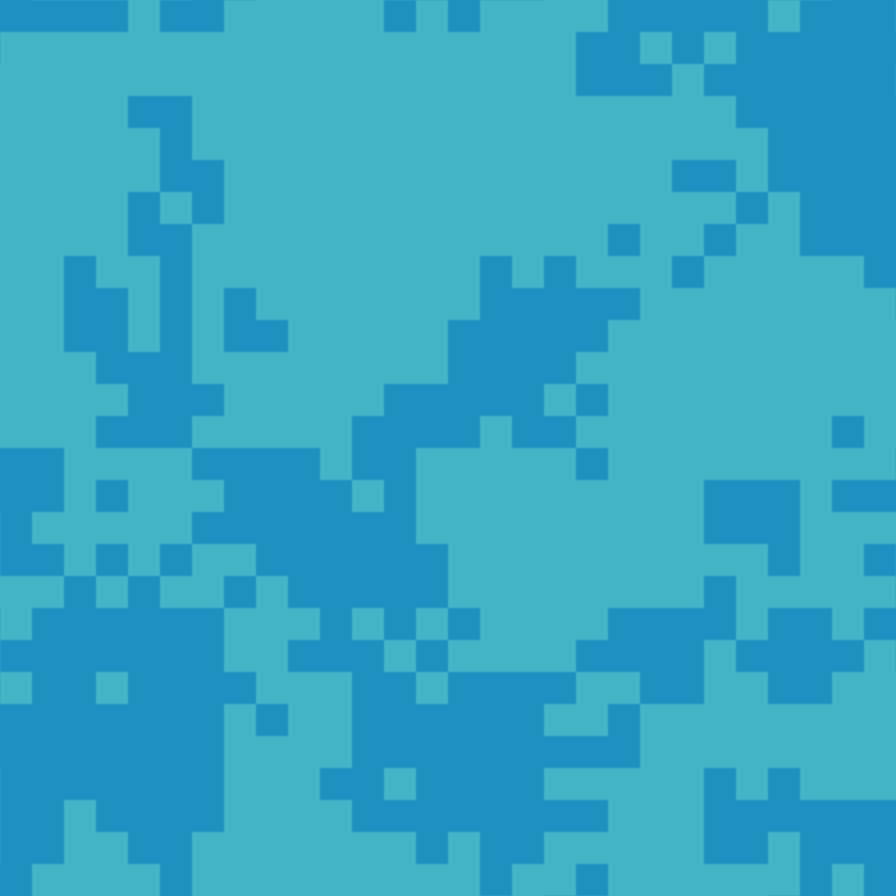
Reproduce this texture procedurally as a three.js fragment shader.

```glsl
// Two-tone blue pixel camouflage: blocky noise patches on a square grid.
varying vec2 vUv;

const vec3 TEAL = vec3(0.255, 0.714, 0.773);
const vec3 BLUE = vec3(0.114, 0.569, 0.753);

const float CELLS = 28.0;         // grid cells across the canvas
const float EDGE = 0.055;         // softened border, in cells
const float PATCH_SPANS = 5.0;    // large patches across the canvas
const float DETAIL_SPANS = 11.0;  // smaller lobes across the canvas
const float PATCH_WEIGHT = 0.5;
const float DETAIL_WEIGHT = 0.3;
const float SPECK_WEIGHT = 0.2;
const float BLUE_LEVEL = -0.038;  // field values below this turn blue
const vec2 PATCH_SEED = vec2(17.0, 43.0);
const vec2 DETAIL_SEED = vec2(71.0, 29.0);
const vec2 SPECK_SEED = vec2(131.0, 97.0);

float hash(vec2 p) {
  return fract(sin(dot(p, vec2(127.1, 311.7))) * 43758.5453);
}

float valueNoise(vec2 p, vec2 seed) {
  vec2 i = floor(p) + seed;
  vec2 f = fract(p);
  f = f * f * (3.0 - 2.0 * f);
  float low = mix(hash(i), hash(i + vec2(1.0, 0.0)), f.x);
  float high = mix(hash(i + vec2(0.0, 1.0)), hash(i + vec2(1.0, 1.0)), f.x);
  return mix(low, high, f.y);
}

// Mean of the patch lattice over the canvas; keeps the colour shares steady.
float patchMean() {
  float sum = 0.0;
  for (float y = 0.0; y <= PATCH_SPANS; y += 1.0) {
    for (float x = 0.0; x <= PATCH_SPANS; x += 1.0) {
      vec2 node = vec2(x, y);
      vec2 border = step(abs(node - 0.5 * PATCH_SPANS), vec2(0.5 * PATCH_SPANS - 0.5));
      vec2 weight = mix(vec2(0.5), vec2(1.0), border);
      sum += weight.x * weight.y * hash(node + PATCH_SEED);
    }
  }
  return sum / (PATCH_SPANS * PATCH_SPANS);
}

// 1 for a blue cell, 0 for a teal one.
float blueCell(vec2 cell, float mean) {
  vec2 center = (cell + 0.5) / CELLS;
  float field = PATCH_WEIGHT * (valueNoise(center * PATCH_SPANS, PATCH_SEED) - mean)
    + DETAIL_WEIGHT * (valueNoise(center * DETAIL_SPANS, DETAIL_SEED) - 0.5)
    + SPECK_WEIGHT * (hash(cell + SPECK_SEED) - 0.5);
  return 1.0 - step(BLUE_LEVEL, field);
}

void main() {
  // Blend the four nearest cells only in a thin band along their borders.
  vec2 p = vUv * CELLS - 0.5;
  vec2 cell = floor(p);
  vec2 blend = clamp((fract(p) - 0.5) / EDGE + 0.5, 0.0, 1.0);
  float mean = patchMean();

  float low = mix(blueCell(cell, mean), blueCell(cell + vec2(1.0, 0.0), mean), blend.x);
  float high = mix(blueCell(cell + vec2(0.0, 1.0), mean), blueCell(cell + vec2(1.0, 1.0), mean), blend.x);

  gl_FragColor = vec4(mix(TEAL, BLUE, mix(low, high, blend.y)), 1.0);
}
```
